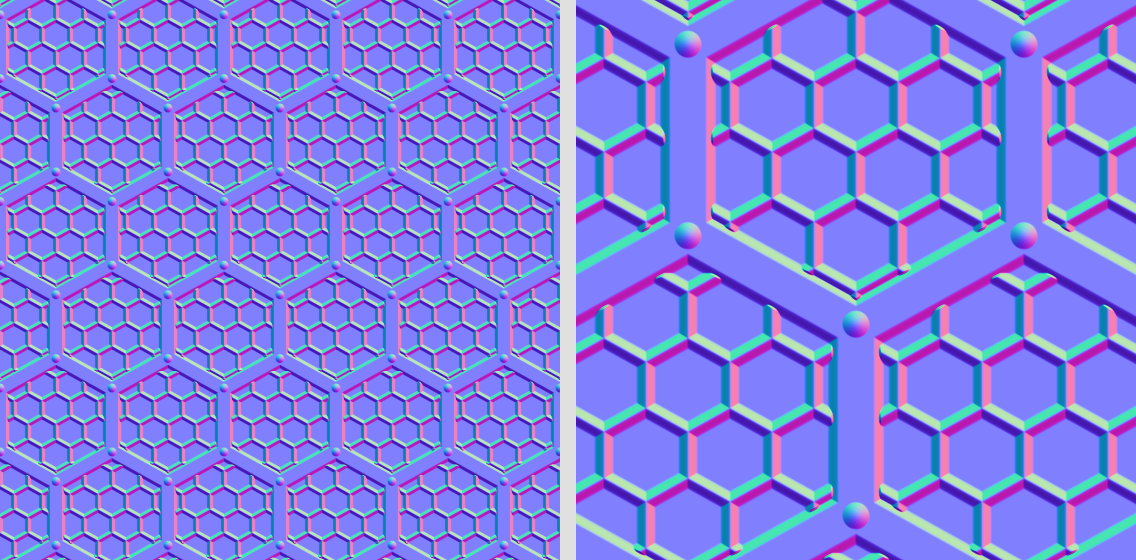
Left: the whole. Right: its middle third, enlarged.
Write a WebGL 2 fragment shader that draws this texture map.

```glsl
#version 300 es
precision highp float;
// Tangent-space normal map of a raised hexagonal frame with a finer
// hexagonal wire mesh inside each cell and a domed stud on each joint.
// A periodic height field is differentiated to give the normals.

#define FRAME_GRID vec2(5.0, 6.0)    // columns, rows (rows must be even)
#define MESH_GRID vec2(20.0, 24.0)
#define FRAME_HALF 0.0105            // half width of the flat frame top
#define FRAME_BEVEL 0.0062
#define FRAME_HEIGHT 0.0112
#define WIRE_HALF 0.0056
#define WIRE_HEIGHT 0.0105
#define WIRE_CUT 0.0133              // where wires stop short of the frame
#define STUD_RADIUS 0.0078
#define STUD_HEIGHT 0.0062
#define STUD_OFFSET 0.342            // joint height above a row centre, in rows
#define SLOPE_STEP 0.0006            // half span of the height difference

out vec4 fragColor;
uniform vec2 u_resolution;

const vec2 HEX_ASPECT = vec2(1.0, 1.7320508);

// Offset from the nearest hexagon centre, in canvas units.
vec2 hexOffset(vec2 p, vec2 grid) {
    vec2 period = vec2(grid.x, 0.5 * grid.y);
    vec2 g = p * period - vec2(0.0, 0.25);
    vec2 a = fract(g) - 0.5;
    vec2 b = fract(g + 0.5) - 0.5;
    vec2 ra = a * HEX_ASPECT;
    vec2 rb = b * HEX_ASPECT;
    return (dot(ra, ra) < dot(rb, rb) ? a : b) / period;
}

// Distance from a point in a cell to the cell border, in canvas units.
float borderDistance(vec2 offset, vec2 grid) {
    vec2 q = abs(offset) * grid;
    float upright = (0.5 - q.x) / grid.x;
    float slanted = (0.5 - dot(q, vec2(0.5, 0.75)))
                  / length(grid * vec2(0.5, 0.75));
    return min(upright, slanted);
}

// Rounded cap on the joints at the cell corners.
float studHeight(vec2 offset) {
    vec2 q = abs(offset);
    vec2 sideJoint = vec2(0.5, STUD_OFFSET) / FRAME_GRID;
    vec2 tipJoint = vec2(0.0, 1.0 - STUD_OFFSET) / FRAME_GRID;
    float d = min(length(q - sideJoint), length(q - tipJoint)) / STUD_RADIUS;
    return STUD_HEIGHT * max(0.0, 1.0 - d * d);
}

float surfaceHeight(vec2 p) {
    vec2 cell = hexOffset(p, FRAME_GRID);
    float frameDist = borderDistance(cell, FRAME_GRID);
    float frame = FRAME_HEIGHT
        * (1.0 - smoothstep(FRAME_HALF, FRAME_HALF + FRAME_BEVEL, frameDist));

    float wireDist = borderDistance(hexOffset(p, MESH_GRID), MESH_GRID);
    float wire = WIRE_HEIGHT * (1.0 - smoothstep(0.0, WIRE_HALF, wireDist));
    wire *= smoothstep(WIRE_CUT, WIRE_CUT + 0.0013, frameDist);

    return max(frame, wire) + studHeight(cell);
}

vec3 surfaceNormal(vec2 p) {
    vec2 e = vec2(SLOPE_STEP, 0.0);
    vec2 rise = vec2(surfaceHeight(p + e.xy) - surfaceHeight(p - e.xy),
                     surfaceHeight(p + e.yx) - surfaceHeight(p - e.yx));
    return normalize(vec3(-rise / (2.0 * SLOPE_STEP), 1.0));
}

void main() {
    // Average a 2 x 2 grid of samples to smooth the edges.
    vec3 color = vec3(0.0);
    for (int j = 0; j < 2; j++) {
        for (int i = 0; i < 2; i++) {
            vec2 jitter = vec2(i, j) * 0.5 - 0.25;
            vec2 p = (gl_FragCoord.xy + jitter) / u_resolution;
            color += surfaceNormal(p) * 0.5 + 0.5;
        }
    }
    fragColor = vec4(color * 0.25, 1.0);
}
```
